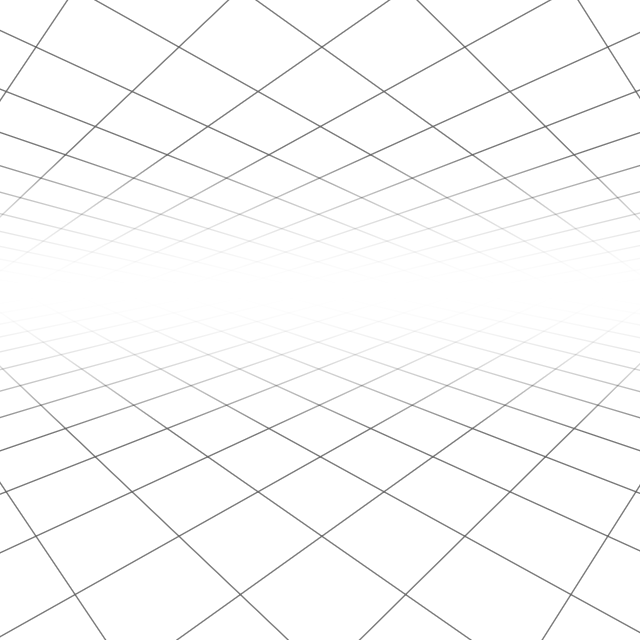
A WebGL 1 fragment shader for this background:

```glsl
precision highp float;

uniform vec2 u_resolution;

// Coverage of the nearest whole-number contour of a phase, at constant screen width
float contour(float phase, vec2 slope, float pixel) {
    float dist = abs(fract(phase + 0.5) - 0.5) / length(slope);
    float halfWidth = 0.00108;
    return clamp((halfWidth - dist) / pixel + 0.5, 0.0, 1.0);
}

void main() {
    vec2 p = gl_FragCoord.xy / u_resolution;
    float pixel = 1.0 / min(u_resolution.x, u_resolution.y);

    // Floor and ceiling mirror each other, each with its horizon past the middle
    float height = abs(p.y - 0.5443);
    float depth = height + 0.2018;
    float side = p.x - 0.4918;

    // Perspective plane coordinates and their screen gradients
    float across = side / (0.3825 * depth) - 0.05;
    float away = 4.326 / depth - 7.408;
    vec2 acrossSlope = vec2(1.0, -side / depth) / (0.3825 * depth);
    vec2 awaySlope = vec2(0.0, -4.326 / (depth * depth));

    // Two diagonal families of lines
    float rising = contour(across + 0.5 * away, acrossSlope + 0.5 * awaySlope, pixel);
    float falling = contour(across - 0.5 * away, acrossSlope - 0.5 * awaySlope, pixel);

    // Lines dissolve into the white haze between the planes
    float fade = min(1.0, pow(height / 0.2188, 2.0));
    float ink = 0.53 * fade;
    float shade = (1.0 - ink * rising) * (1.0 - ink * falling);
    shade = max(shade, 0.42);

    gl_FragColor = vec4(vec3(shade), 1.0);
}
```
